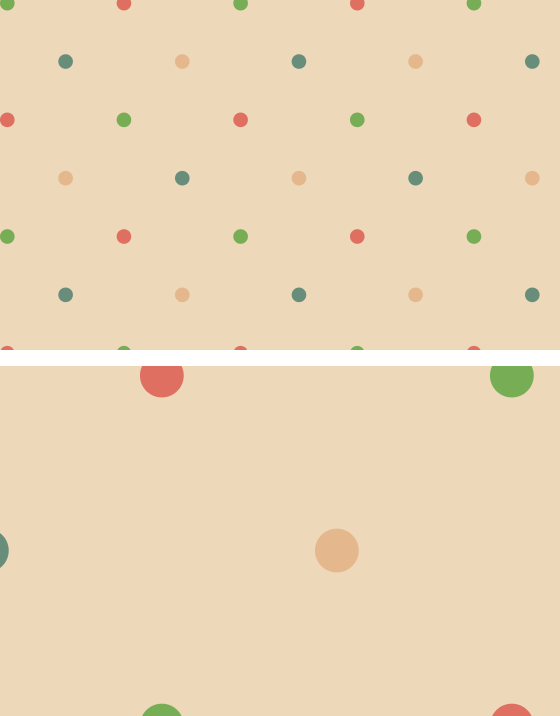
Top: the whole. Bottom: its middle third, enlarged.
Write a WebGL 1 fragment shader that draws this pattern.

```glsl
precision highp float;

// Sparse polka dots on a cream ground: two square lattices, the second
// shifted by half a cell, each alternating two colours like a checkerboard.
// Lengths are in canvas heights; each lattice folds space into its cells.

uniform vec2 u_resolution;

const float CELL = 1.0 / 3.0;
const float DOT_RADIUS = 1.0 / 48.0;
const vec2 LATTICE_ORIGIN = vec2(0.0208, -0.0091);

const vec3 CREAM = vec3(0.929, 0.847, 0.729);
const vec3 RED = vec3(0.875, 0.440, 0.380);
const vec3 GREEN = vec3(0.463, 0.678, 0.333);
const vec3 TEAL = vec3(0.408, 0.557, 0.482);
const vec3 TAN = vec3(0.898, 0.718, 0.553);

// Smooth coverage of a disc, one pixel wide at its edge.
float discCoverage(vec2 p, float radius, float pixel) {
  return clamp(0.5 - (length(p) - radius) / pixel, 0.0, 1.0);
}

// Lays one lattice of dots over the base colour.
vec3 addDots(vec3 base, vec2 p, vec2 origin, vec3 evenColor, vec3 oddColor, float pixel) {
  vec2 q = (p - origin) / CELL;
  vec2 cell = floor(q + 0.5);
  float parity = mod(cell.x + cell.y, 2.0);
  vec3 dotColor = mix(evenColor, oddColor, step(0.5, parity));
  return mix(base, dotColor, discCoverage((q - cell) * CELL, DOT_RADIUS, pixel));
}

void main() {
  float pixel = 1.0 / u_resolution.y;
  vec2 p = gl_FragCoord.xy * pixel;

  vec3 color = addDots(CREAM, p, LATTICE_ORIGIN, RED, GREEN, pixel);
  color = addDots(color, p, LATTICE_ORIGIN + 0.5 * CELL, TEAL, TAN, pixel);

  gl_FragColor = vec4(color, 1.0);
}
```
